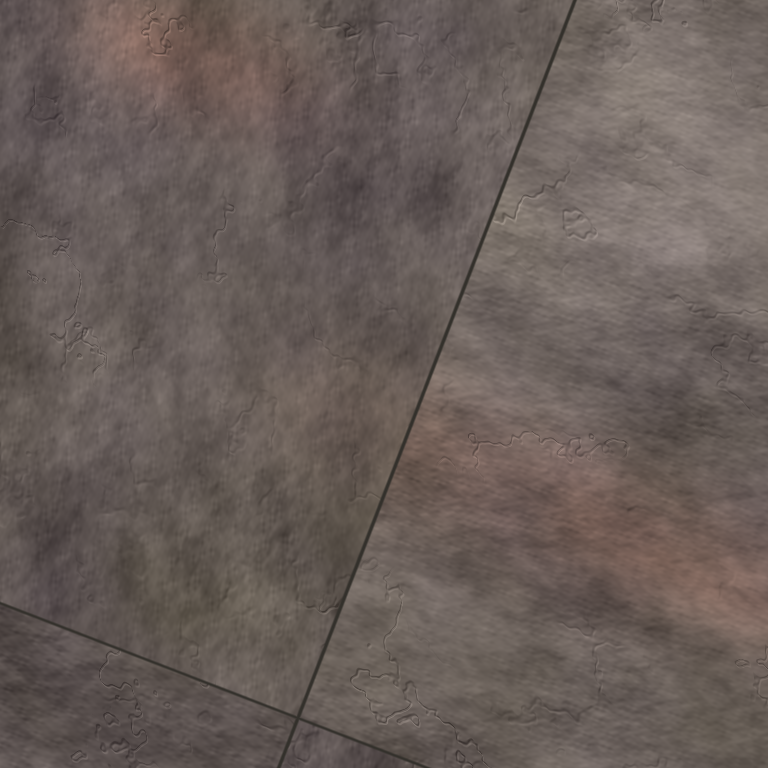
A WebGL 1 fragment shader for this texture:

```glsl
precision highp float;
// Large weathered slate tiles on a tilted square grid, split by thin dark joints.
// Stretched noise turns with each tile to give its grain; an embossed height
// field adds pits, chips and cracks, and soft ellipses add rust and pale stains.

uniform vec2 u_resolution;

// Layout, in canvas widths
const vec2 CORNER = vec2(0.388, 0.065);       // where four tiles meet
const vec2 AXIS = vec2(0.933, -0.360);        // direction of the shallow joints
const float TILE_SIZE = 1.2;
const vec2 JOINT_HALF = vec2(0.0023, 0.0017); // steep, shallow
const float JOINT_BLUR = 0.0016;

// Surface: scales run along and across the grain
const vec2 CLOUD_SCALE = vec2(3.2, 6.0);
const vec2 MOTTLE_SCALE = vec2(9.0, 16.0);
const vec2 RELIEF_SCALE = vec2(19.0, 31.0);
const vec2 CRACK_SCALE = vec2(4.0, 7.0);
const vec2 CHIP_SCALE = vec2(10.0, 19.0);
const vec2 LIGHT_STEP = vec2(-0.0014, 0.0027);
const float CLOUD_GAIN = 0.55;
const float MOTTLE_GAIN = 0.50;
const float RELIEF_GAIN = 0.85;
const float CRACK_DEPTH = 0.26;
const float CHIP_DEPTH = 0.15;

// Colours
const vec3 SLATE_DARK = vec3(0.235, 0.205, 0.195);
const vec3 SLATE_LIGHT = vec3(0.60, 0.555, 0.53);
const vec3 RUST = vec3(0.49, 0.365, 0.325);
const vec3 TAN = vec3(0.46, 0.39, 0.35);
const vec3 OLIVE_SHIFT = vec3(0.01, 0.02, -0.04);
const vec3 JOINT = vec3(0.20, 0.19, 0.17);

float hash(vec2 p) {
  return fract(sin(dot(p, vec2(127.1, 311.7))) * 43758.54);
}

float noise(vec2 p) {
  vec2 i = floor(p);
  vec2 f = fract(p);
  f = f * f * (3.0 - 2.0 * f);
  vec2 e = vec2(1.0, 0.0);
  return mix(mix(hash(i), hash(i + e), f.x),
             mix(hash(i + e.yx), hash(i + e.xx), f.x), f.y);
}

// Layered noise centred on zero; a higher gain is rougher
float fbm(vec2 p, float gain) {
  float sum = 0.0;
  float total = 0.0;
  float amp = 1.0;
  for (int i = 0; i < 4; i++) {
    sum += amp * (noise(p) - 0.5);
    total += amp;
    p = mat2(1.94, 0.5, -0.5, 1.94) * p + 7.3;
    amp *= gain;
  }
  return sum / total;
}

// Canvas direction to joint-aligned direction
vec2 turn(vec2 p) {
  return vec2(dot(p, AXIS), dot(p, vec2(-AXIS.y, AXIS.x)));
}

// Soft ellipse lying along the grid axes
float stain(vec2 p, vec2 centre, vec2 radii) {
  vec2 d = turn(p - centre) / radii;
  return exp(-dot(d, d));
}

// Broken thin lines where a noise crosses its mean
float fissures(vec2 p, float width, vec2 patchAt) {
  float line = 1.0 - smoothstep(0.0, width, abs(noise(p) - 0.5));
  return line * smoothstep(0.50, 0.68, noise(patchAt));
}

float relief(vec2 g) {
  vec2 warp = vec2(fbm(g * 16.0, 0.6), fbm(g * 16.0 + 31.0, 0.6));
  float crack = fissures(g * CRACK_SCALE + 1.3 * warp, 0.022, g * 8.0 + 19.0);
  float chip = fissures(g * CHIP_SCALE + 2.2 * warp, 0.085, g * 13.0 + 57.0);
  return fbm(g * RELIEF_SCALE, 0.72) - CRACK_DEPTH * crack - CHIP_DEPTH * chip;
}

void main() {
  vec2 p = gl_FragCoord.xy / u_resolution;
  vec2 q = turn(p - CORNER);
  vec2 cell = floor(q / TILE_SIZE);

  // Grain runs upright in every other tile, along the shallow joints in the rest
  bool upright = mod(cell.x + cell.y, 2.0) > 0.5;
  vec2 seed = 17.0 * vec2(hash(cell + 3.0), hash(cell + 8.0));
  vec2 g = (upright ? p.yx : q) + seed;
  vec2 lightStep = upright ? LIGHT_STEP.yx : turn(LIGHT_STEP);
  float rightSide = step(0.0, cell.x);

  // Tone: clouds, pale and dark areas, mottling, then relief
  float cloud = fbm(g * CLOUD_SCALE + 0.8 * fbm(g * 7.0 + 3.0, 0.6), 0.6);
  float tone = mix(0.405, 0.48, rightSide) + 0.09 * min(cell.y, 0.0);
  tone += CLOUD_GAIN * cloud + MOTTLE_GAIN * fbm(g * MOTTLE_SCALE + 5.0, 0.75);
  tone += 0.20 * rightSide * stain(p, vec2(0.88, 0.80), vec2(0.36, 0.26));
  tone -= 0.15 * rightSide * stain(p, vec2(0.86, 0.48), vec2(0.20, 0.05));
  tone -= 0.10 * rightSide * stain(p, vec2(0.76, 0.22), vec2(0.16, 0.035));
  tone -= 0.08 * (1.0 - rightSide) * stain(p, vec2(0.45, 0.70), vec2(0.12, 0.22));
  float height = relief(g);
  float rough = 0.65 + 0.7 * noise(g * 6.0 + 71.0);
  tone += RELIEF_GAIN * rough * (height - relief(g + lightStep));
  tone += 0.32 * height;
  vec3 colour = mix(SLATE_DARK, SLATE_LIGHT, clamp(tone, 0.0, 1.1));

  // Mineral tints keep the surface shading
  float wear = 1.0 + 1.2 * cloud;
  float shade = 0.56 + tone;
  float rust = 0.65 * stain(p, vec2(0.25, 0.93), vec2(0.16, 0.08));
  rust += 0.62 * rightSide * stain(p, vec2(0.82, 0.30), vec2(0.38, 0.09));
  float warmth = 0.55 * stain(p, vec2(0.48, 0.45), vec2(0.13, 0.10));
  colour = mix(colour, TAN * shade, clamp(warmth * wear, 0.0, 1.0));
  colour = mix(colour, RUST * shade, clamp(rust * wear, 0.0, 1.0));
  float olive = fbm(g * 4.0 + 43.0, 0.6) + 0.3 * stain(p, vec2(0.28, 0.20), vec2(0.15, 0.10));
  colour += OLIVE_SHIFT * olive;

  // Joints
  vec2 toJoint = abs(fract(q / TILE_SIZE + 0.5) - 0.5) * TILE_SIZE;
  float edge = min(toJoint.x - JOINT_HALF.x, toJoint.y - JOINT_HALF.y);
  float blur = max(JOINT_BLUR, 1.0 / min(u_resolution.x, u_resolution.y));
  colour = mix(JOINT, colour, smoothstep(-blur, blur, edge));

  gl_FragColor = vec4(colour, 1.0);
}
```
